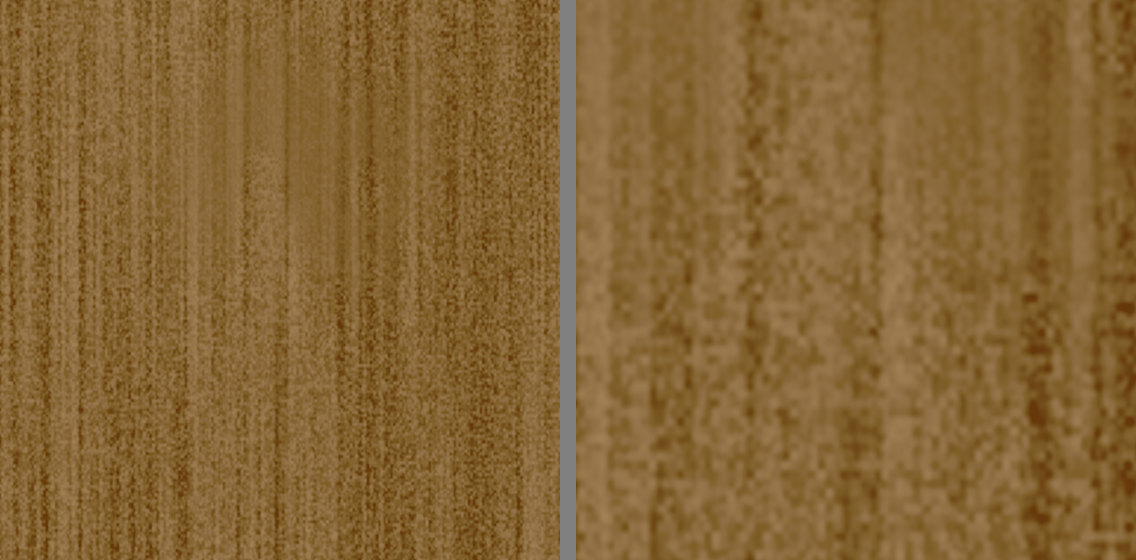
Left: the whole. Right: its middle third, enlarged.
This texture is drawn by a WebGL 1 fragment shader. Its source:

```glsl
precision highp float;
// Brown wood veneer: fine vertical fibres, speckled grain, a calm patch and dark streaks.

#define BROAD_FREQ 24.0     // wide tonal bands across the canvas
#define FIBRE_FREQ 84.0     // medium fibres
#define FINE_FREQ 160.0     // thin fibres
#define GRAIN_FREQ 190.0    // speckles
#define BROAD_AMOUNT 0.30
#define FIBRE_AMOUNT 0.40
#define FINE_AMOUNT 0.58
#define GRAIN_AMOUNT 0.80
#define CALM_CENTRE vec2(0.53, 0.70)
#define CALM_RADIUS vec2(0.32, 0.25)
#define STREAK_COUNT 6
#define STREAK_DEPTH 0.6

uniform vec2 u_resolution;

float hash(vec2 p) {
  vec3 q = fract(vec3(p.xyx) * 0.1031);
  q += dot(q, q.yzx + 33.33);
  return fract((q.x + q.y) * q.z);
}

// Smooth value noise, scaled to zero mean and roughly unit deviation.
float noise(vec2 p) {
  vec2 cell = floor(p);
  vec2 f = fract(p);
  f = f * f * (3.0 - 2.0 * f);
  float low = mix(hash(cell), hash(cell + vec2(1.0, 0.0)), f.x);
  float high = mix(hash(cell + vec2(0.0, 1.0)), hash(cell + 1.0), f.x);
  return (mix(low, high, f.y) - 0.5) * 4.66;
}

// Soft vertical line with long faded ends.
float streak(vec2 uv, vec2 centre, float width, float halfLength) {
  float across = (uv.x - centre.x) / width;
  float along = abs(uv.y - centre.y) / halfLength;
  return exp(-across * across) * (1.0 - smoothstep(0.5, 1.0, along));
}

// Smooth area with ragged ends, broken by small islands of grain.
float calmArea(vec2 uv) {
  vec2 d = (uv - CALM_CENTRE) / CALM_RADIUS;
  d.y += 0.16 * noise(vec2(uv.x * 30.0, 7.0));
  float area = 1.0 - smoothstep(0.4, 1.15, length(d));
  float island = smoothstep(0.3, 1.3, noise(uv * vec2(15.0, 9.0) + 81.0));
  return area * (1.0 - 0.75 * island);
}

float darkStreaks(vec2 uv) {
  // The long heart streak and its fainter upper continuation.
  float dark = 1.9 * streak(uv, vec2(0.495, 0.10), 0.006, 0.46);
  dark += 0.4 * streak(uv, vec2(0.505, 0.15), 0.024, 0.42);
  dark += 1.0 * streak(uv, vec2(0.522, 0.76), 0.012, 0.19);
  for (int i = 0; i < STREAK_COUNT; i++) {
    float id = float(i);
    vec2 centre = vec2((id + hash(vec2(id, 3.0))) / float(STREAK_COUNT),
                       hash(vec2(id, 11.0)));
    float width = mix(0.0025, 0.005, hash(vec2(id, 19.0)));
    float halfLength = mix(0.5, 1.1, hash(vec2(id, 27.0)));
    dark += STREAK_DEPTH * streak(uv, centre, width, halfLength);
  }
  return dark;
}

// Colour ramp over a tone that is close to normally distributed.
vec3 woodColour(float tone) {
  vec3 umber = vec3(0.40, 0.22, 0.04);
  vec3 bark = vec3(0.46, 0.32, 0.11);
  vec3 olive = vec3(0.49, 0.36, 0.15);
  vec3 ochre = vec3(0.51, 0.38, 0.17);
  vec3 hazel = vec3(0.535, 0.405, 0.225);
  vec3 sand = vec3(0.575, 0.445, 0.275);
  vec3 straw = vec3(0.63, 0.50, 0.33);
  vec3 c = mix(umber, bark, clamp((tone + 3.1) / 1.6, 0.0, 1.0));
  c = mix(c, olive, clamp((tone + 1.5) / 0.66, 0.0, 1.0));
  c = mix(c, ochre, clamp((tone + 0.84) / 0.54, 0.0, 1.0));
  c = mix(c, hazel, clamp((tone + 0.3) / 0.65, 0.0, 1.0));
  c = mix(c, sand, clamp((tone - 0.35) / 0.95, 0.0, 1.0));
  return mix(c, straw, clamp((tone - 1.3) / 1.7, 0.0, 1.0));
}

void main() {
  vec2 uv = gl_FragCoord.xy / u_resolution;
  float calm = calmArea(uv);

  // Fibres run almost the full height and drift slowly in strength.
  float broad = noise(vec2(uv.x * BROAD_FREQ, uv.y * 0.9) + 5.0);
  float fibre = noise(vec2(uv.x * FIBRE_FREQ, uv.y * 1.3) + 23.0);
  float fine = noise(vec2(uv.x * FINE_FREQ, uv.y * 1.8) + 47.0);
  float tone = BROAD_AMOUNT * broad + FIBRE_AMOUNT * fibre * (1.0 - 0.35 * calm);
  tone += FINE_AMOUNT * fine * (1.0 - 0.4 * calm);

  // Speckles are stronger on the dark fibres.
  float grain = 0.8 * noise(uv * GRAIN_FREQ + 61.0)
              + 0.6 * noise(uv * GRAIN_FREQ * vec2(1.25, 0.85) + 307.0);
  float roughness = 1.0 - 0.2 * clamp(tone, -1.0, 1.0);
  tone += GRAIN_AMOUNT * grain * roughness * (1.0 - 0.7 * calm);

  tone += 0.16 - darkStreaks(uv);
  gl_FragColor = vec4(woodColour(tone), 1.0);
}
```
